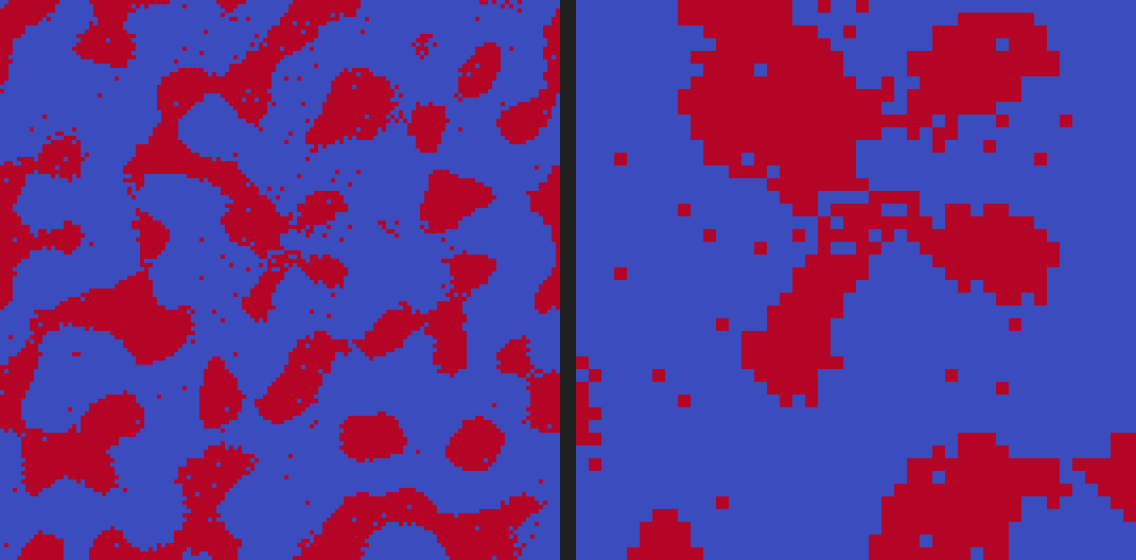
Left: the whole. Right: its middle third, enlarged.
Give the GLSL for this texture, as a WebGL 1 fragment shader.

```glsl
precision highp float;
// Two-phase lattice: ragged red islands and stray red specks on a blue ground, seamless.
uniform vec2 u_resolution;

#define GRID 132.0         // cells per side
#define WAVES 36           // plane waves summed into the island field
#define MIN_FREQ 3.5       // lowest wave count across the tile
#define MAX_FREQ 9.0       // highest wave count across the tile
#define DIAGONAL_BIAS 0.12 // stretch of the islands towards the upper right
#define THRESHOLD 0.47     // field level, in standard deviations, where red begins
#define RAGGEDNESS 0.4     // jitter of the island outlines
#define SPECK_RATE 0.007   // share of flipped cells
#define BLUE vec3(0.23, 0.30, 0.75)
#define RED vec3(0.71, 0.02, 0.15)

const float PI = 3.14159265;

float hash(vec2 p) {
  return fract(sin(dot(p, vec2(12.9898, 78.233))) * 43758.5453);
}

// Sum of waves with whole-number frequencies: wraps, with unit variance
float islandField(vec2 uv) {
  float sum = 0.0;
  for (int i = 0; i < WAVES; i++) {
    float n = float(i);
    float turn = (n + 0.5) / float(WAVES) - 0.5;
    float angle = PI * (turn - 0.25) - DIAGONAL_BIAS * sin(2.0 * PI * turn);
    float radius = mix(MIN_FREQ, MAX_FREQ, fract(n * 0.618034));
    vec2 freq = floor(radius * vec2(cos(angle), sin(angle)) + 0.5);
    float phase = hash(vec2(n, 7.0));
    sum += cos(2.0 * PI * (dot(freq, uv) + phase));
  }
  return sum * sqrt(2.0 / float(WAVES));
}

// State of one cell: 0 is blue, 1 is red
float cellState(vec2 cell) {
  cell = mod(cell, GRID);
  float jitter = RAGGEDNESS * (hash(cell + 3.7) - 0.5);
  float state = step(THRESHOLD, islandField((cell + 0.5) / GRID) + jitter);
  float flipped = step(hash(cell + 41.3), SPECK_RATE);
  return abs(state - flipped);
}

void main() {
  // Four nearest cells, blended only within one pixel of their borders
  vec2 p = gl_FragCoord.xy / u_resolution * GRID - 0.5;
  vec2 cell = floor(p);
  vec2 pixelSize = GRID / u_resolution;
  vec2 blend = clamp((p - cell - 0.5) / pixelSize + 0.5, 0.0, 1.0);

  float lower = mix(cellState(cell), cellState(cell + vec2(1.0, 0.0)), blend.x);
  float upper = mix(cellState(cell + vec2(0.0, 1.0)), cellState(cell + 1.0), blend.x);
  gl_FragColor = vec4(mix(BLUE, RED, mix(lower, upper, blend.y)), 1.0);
}
```
